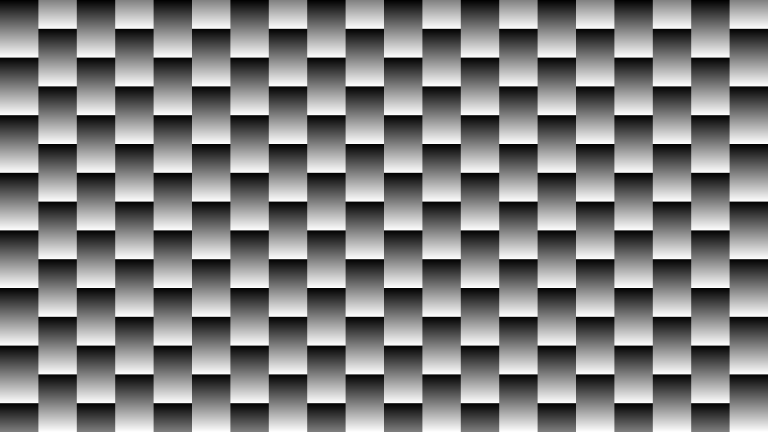
This pattern is drawn by a WebGL 2 fragment shader. Its source:

```glsl
#version 300 es
precision highp float;
// Twenty columns of stacked tiles, each tile fading from black at its top
// to white at its bottom. Odd columns are shifted by half a tile. Both the
// vertical ramp and the column edges are box filtered over one pixel.

uniform vec2 u_resolution;
out vec4 outColor;

const vec2 TILES = vec2(20.0, 7.5);   // repeats across and down
const float ODD_SHIFT = 0.5;          // offset of odd columns, in tiles
const vec3 TILE_TOP = vec3(0.0);
const vec3 TILE_BOTTOM = vec3(1.0);

// Integral of fract(t) from 0 to t.
float rampIntegral(float t) {
    float f = fract(t);
    return 0.5 * (floor(t) + f * f);
}

// Mean of fract() over an interval of the given width around t.
float filteredRamp(float t, float width) {
    return (rampIntegral(t + 0.5 * width) - rampIntegral(t - 0.5 * width)) / width;
}

// Coverage of odd unit columns: 0 in even columns, 1 in odd ones.
float oddColumn(float x, float width) {
    float signedDistance = 0.5 - abs(mod(x - 0.5, 2.0) - 1.0);
    return clamp(0.5 + signedDistance / width, 0.0, 1.0);
}

void main() {
    // Tile coordinates, counted from the top left corner
    vec2 uv = gl_FragCoord.xy / u_resolution;
    vec2 tile = vec2(uv.x, 1.0 - uv.y) * TILES;
    vec2 pixel = TILES / u_resolution;

    // Ramps of the two column kinds, joined along soft column edges
    float evenRamp = filteredRamp(tile.y, pixel.y);
    float oddRamp = filteredRamp(tile.y + ODD_SHIFT, pixel.y);
    float shade = mix(evenRamp, oddRamp, oddColumn(tile.x, pixel.x));

    outColor = vec4(mix(TILE_TOP, TILE_BOTTOM, shade), 1.0);
}
```
